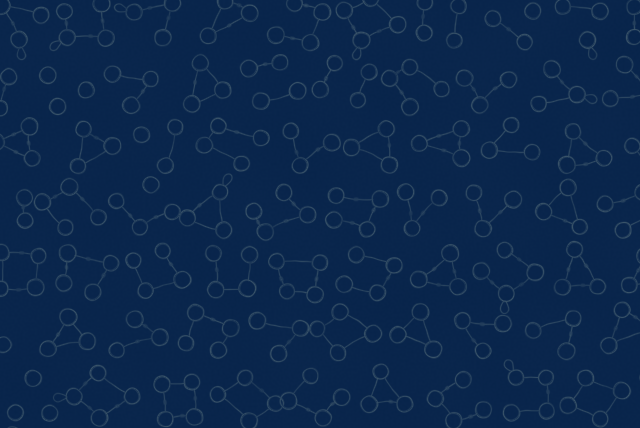
Give the GLSL for this pattern, as a Shadertoy shader.

```glsl
// Sketchy node graphs: small hand-drawn rings joined by arrowed strokes on deep navy.

const float TAU = 6.2831853;
const vec2 CELL = vec2(0.165, 0.146);    // spacing of the graphs, in canvas heights
const float NODE_RADIUS = 0.0185;
const float PEN = 0.0011;                // half width of a stroke
const vec3 NAVY = vec3(0.036, 0.147, 0.298);
const vec3 CHALK = vec3(0.265, 0.365, 0.435);

float hash(vec2 p, float seed) {
    vec3 q = fract(vec3(p.xyx) * vec3(0.1031, 0.1030, 0.0973) + seed * 0.3719);
    q += dot(q, q.yzx + 33.33);
    return fract((q.x + q.y) * q.z);
}

vec2 direction(float angle) {
    return vec2(cos(angle), sin(angle));
}

float cornerGradient(vec2 corner, vec2 offset) {
    return dot(direction(TAU * hash(corner, 7.0)), offset);
}

// Gradient noise, roughly -0.7 to 0.7
float noise(vec2 p) {
    vec2 i = floor(p), f = fract(p);
    vec2 u = f * f * f * (f * (f * 6.0 - 15.0) + 10.0);
    vec2 e = vec2(0.0, 1.0);
    float low = mix(cornerGradient(i, f), cornerGradient(i + e.yx, f - e.yx), u.x);
    float high = mix(cornerGradient(i + e.xy, f - e.xy), cornerGradient(i + e.yy, f - e.yy), u.x);
    return mix(low, high, u.y);
}

// Soft coverage of everything closer than width
float cover(float dist, float width, float px) {
    return 1.0 - smoothstep(width - px, width + px, dist);
}

float ellipseDistance(vec2 p, vec2 radii) {
    float k = length(p / radii);
    return k * (k - 1.0) / max(length(p / (radii * radii)), 0.001);
}

// Two loose passes of the pen around one node
float ring(vec2 p, vec2 id, float seed, float px) {
    float radius = NODE_RADIUS * mix(0.94, 1.06, hash(id, seed));
    vec2 slip = 0.0016 * direction(TAU * hash(id, seed + 0.5));
    float first = cover(abs(length(p) - radius), PEN, px);
    float second = cover(abs(length(p - slip) - radius * 0.97), PEN, px);
    return max(first, 0.65 * second);
}

// Bowed stroke between two node rims with a smudged arrowhead near its middle
float edge(vec2 p, vec2 a, vec2 b, float bow, float arrow, float px) {
    float span = length(b - a);
    vec2 along = (b - a) / span;
    vec2 q = vec2(dot(p - a, along), dot(p - a, vec2(-along.y, along.x)));
    float t = clamp(q.x / span, 0.0, 1.0);
    q.y -= bow * 4.0 * t * (1.0 - t);
    float overrun = max(max(NODE_RADIUS - q.x, q.x - span + NODE_RADIUS), 0.0);
    float line = cover(length(vec2(overrun, q.y)), PEN, px);
    vec2 tip = q - vec2(span * mix(0.45, 0.62, fract(arrow * 7.0)), 0.0);
    float head = cover(ellipseDistance(tip, vec2(0.0066, 0.0040)), 0.0, px);
    return max(0.85 * line, 0.5 * head * step(0.35, arrow));
}

// Slim loop that leaves a node and returns to it
float selfLoop(vec2 p, vec2 outward, float px) {
    vec2 q = vec2(dot(p, outward), dot(p, vec2(-outward.y, outward.x)));
    q.x -= NODE_RADIUS + 0.014;
    float taper = mix(0.006, 0.0105, smoothstep(-0.014, 0.010, q.x));
    return 0.8 * cover(abs(ellipseDistance(q, vec2(0.015, taper))), PEN, px);
}

vec2 nodePosition(vec2 id, int i, int count) {
    float k = float(i);
    float turn = hash(id, 1.0) + (k + 0.36 * (hash(id, 10.0 + k) - 0.5)) / float(count);
    vec2 radii = count == 4 ? vec2(0.066, 0.051) : vec2(0.056, 0.050);
    return radii * direction(TAU * turn) * mix(0.86, 1.08, hash(id, 20.0 + k));
}

// One graph of three or four nodes with some edges left out
float graph(vec2 p, vec2 id, float px) {
    int count = hash(id, 2.0) < 0.58 ? 3 : 4;
    float ink = 0.0;
    for (int i = 0; i < count; i++) {
        float k = float(i);
        vec2 a = nodePosition(id, i, count);
        vec2 b = nodePosition(id, (i + 1) % count, count);
        ink = max(ink, ring(p - a, id, 30.0 + k, px));
        if (hash(id, 40.0 + k) > 0.2) {
            float bow = 0.012 * (hash(id, 50.0 + k) - 0.5);
            ink = max(ink, edge(p, a, b, bow, hash(id, 60.0 + k), px));
        }
    }
    if (hash(id, 3.0) < 0.14) {
        vec2 node = nodePosition(id, 0, count);
        ink = max(ink, selfLoop(p - node, normalize(node), px));
    }
    return ink;
}

// Staggered, jittered rows of graphs
float graphField(vec2 p, float px) {
    float ink = 0.0;
    for (int y = -1; y <= 1; y++) {
        float row = floor(p.y / CELL.y) + float(y);
        float shift = 0.5 * mod(row, 2.0) + 0.3 * hash(vec2(row, 5.0), 4.0);
        for (int x = -1; x <= 1; x++) {
            vec2 id = vec2(floor(p.x / CELL.x + shift) + float(x), row);
            vec2 jitter = 0.018 * (vec2(hash(id, 5.0), hash(id, 6.0)) - 0.5);
            vec2 center = (id + 0.5 - vec2(shift, 0.0)) * CELL + jitter;
            if (distance(p, center) < 0.13) ink = max(ink, graph(p - center, id, px));
        }
    }
    return ink;
}

void mainImage(out vec4 fragColor, in vec2 fragCoord) {
    float px = 1.0 / iResolution.y;
    vec2 p = fragCoord * px;
    // Unsteady hand and uneven pen pressure
    vec2 wobble = 0.0019 * vec2(noise(p * 42.0), noise(p * 42.0 + 19.7));
    float pressure = clamp(0.82 + 0.5 * noise(p * 24.0 + 5.3), 0.5, 1.0);
    float ink = graphField(p + wobble, px) * pressure;
    // Faintly mottled paper
    vec3 paper = NAVY + 0.006 * noise(p * 5.0) + 0.006 * noise(p * 150.0);
    fragColor = vec4(mix(paper, CHALK, ink), 1.0);
}
```
